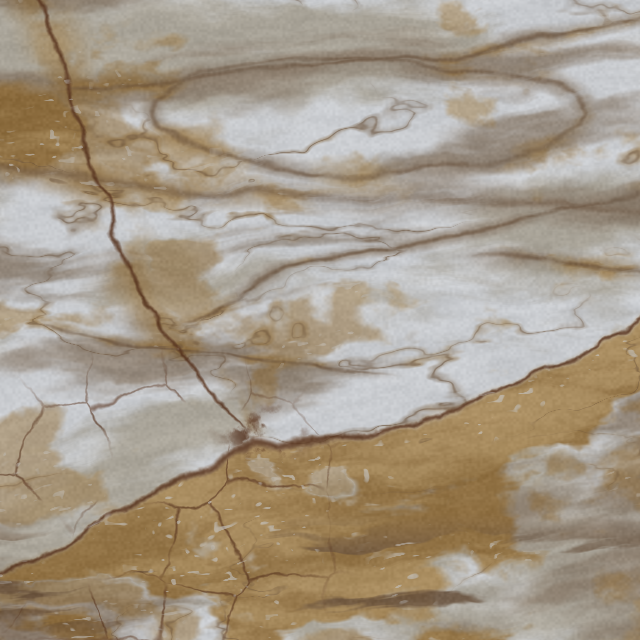
Give the GLSL for this texture, as a WebGL 1 fragment shader.

```glsl
precision highp float;
// Polished marble: pale cloudy stone with taupe streaks, ochre zones and rusty cracks.
// Warped, stretched noise makes the clouds; curve distances make the main veins;
// cell borders make the fine crack network.
uniform vec2 u_resolution;

#define WARP 0.075
#define STREAK_STRETCH vec2(2.6, 12.0)
#define CRACK_CELLS 8.0
#define VEIN_WIDTH 0.026
#define CRACK_WIDTH 0.0055
#define OCHRE_DEPTH 0.20
#define GRAIN 0.045

const vec3 WHITE = vec3(0.785, 0.795, 0.81);
const vec3 CREAM = vec3(0.67, 0.65, 0.605);
const vec3 TAUPE = vec3(0.53, 0.47, 0.405);
const vec3 GOLD  = vec3(0.67, 0.55, 0.36);
const vec3 OCHRE = vec3(0.54, 0.41, 0.22);
const vec3 UMBER = vec3(0.41, 0.32, 0.24);
const vec3 RUST  = vec3(0.34, 0.20, 0.12);

float hash(vec2 p) {
  vec3 h = fract(vec3(p.xyx) * 0.1031);
  h += dot(h, h.yzx + 33.33);
  return fract((h.x + h.y) * h.z);
}

float noise(vec2 p) {
  vec2 i = floor(p), f = fract(p);
  f = f * f * (3.0 - 2.0 * f);
  return mix(mix(hash(i), hash(i + vec2(1, 0)), f.x),
             mix(hash(i + vec2(0, 1)), hash(i + vec2(1, 1)), f.x), f.y);
}

float fbm(vec2 p) {
  float sum = 0.0, amp = 0.5;
  for (int i = 0; i < 5; i++) {
    sum += amp * noise(p);
    p = p * 2.03 + vec2(17.3, 9.1);
    amp *= 0.5;
  }
  return sum / 0.969;
}

// Gap between the two nearest cell points: zero on cell borders.
float cellBorder(vec2 p) {
  vec2 cell = floor(p);
  float near = 9.0, next = 9.0;
  for (int j = -1; j <= 1; j++)
    for (int i = -1; i <= 1; i++) {
      vec2 c = cell + vec2(i, j);
      float d = length(c + vec2(hash(c), hash(c + 71.0)) - p);
      next = min(next, max(near, d));
      near = min(near, d);
    }
  return next - near;
}

float line(float d, float width) { return 1.0 - smoothstep(0.0, width, abs(d)); }

float span(float x, float a, float b) {
  return smoothstep(a - 0.05, a + 0.05, x) * (1.0 - smoothstep(b - 0.05, b + 0.05, x));
}

// Gathers a soft halo in x and a narrow core in y.
void addVein(inout vec2 vein, float d, float scale, float strength) {
  vein = max(vein, strength * vec2(line(d, VEIN_WIDTH * scale), line(d, VEIN_WIDTH * 0.28 * scale)));
}

void main() {
  vec2 p = gl_FragCoord.xy / u_resolution;
  vec2 warp = vec2(fbm(p * vec2(4.0, 6.0) + 3.0), fbm(p * vec2(4.0, 7.0) + 41.0)) - 0.5;
  vec2 jag = vec2(fbm(p * 19.0 + 8.0), fbm(p * 19.0 + 63.0)) - 0.5;
  vec2 q = p + WARP * warp * vec2(1.6, 1.0);
  vec2 r = p + 0.5 * WARP * warp + 0.028 * jag;
  vec2 flow = vec2(q.x + 0.12 * q.y, q.y - 0.11 * q.x);
  float cloud = fbm(flow * vec2(3.0, 7.0) + 20.0);
  float streak = fbm(flow * STREAK_STRETCH + 5.0);
  float fine = fbm(flow * vec2(12.0, 55.0) + 90.0);
  float blotch = fbm(q * vec2(7.0, 12.0) + 130.0);

  // Pale stone with taupe streaks, denser in the upper band and at the foot
  float up = (p.y - 0.79) / 0.13;
  float dense = exp(-up * up) + 0.6 * (1.0 - smoothstep(0.05, 0.3, p.y));
  vec3 col = mix(CREAM, WHITE, smoothstep(0.36, 0.58, cloud + 0.15 * (fine - 0.5)));
  col = mix(col, TAUPE, 0.8 * smoothstep(0.5, 0.69, streak + 0.07 * dense));

  // Long soft veins
  vec2 vein = vec2(0.0);
  float x = q.x, s = x - 0.33;
  addVein(vein, q.y - 0.84 - 0.05 * x - 0.09 * x * x, 0.9, span(x, 0.12, 1.2));
  addVein(vein, q.y - 0.52 - 0.36 * s + 0.11 * s * s, 0.9, span(x, 0.3, 1.2));
  addVein(vein, q.y - 0.72 + 0.03 * x, 1.6, 0.75);
  addVein(vein, q.y - 0.63 + 0.04 * x, 0.9, span(x, 0.74, 1.2));
  addVein(vein, q.y - 0.49 + 0.11 * x, 0.6, span(x, 0.1, 0.6));
  vec2 radii = vec2(0.32, 0.08), e = (q - vec2(0.58, 0.82)) / radii;
  addVein(vein, (length(e) - 1.0) * length(e) / max(length(e / radii), 0.01), 0.9, 0.85);
  float thread = abs(fbm(flow * vec2(3.5, 9.0) + 210.0) - 0.5);
  vein = max(vein, 0.7 * smoothstep(0.42, 0.62, cloud) * vec2(line(thread, 0.035), line(thread, 0.009)));
  vein *= 0.55 + 0.45 * smoothstep(0.35, 0.6, fine);
  col = mix(col, mix(TAUPE, OCHRE, smoothstep(0.47, 0.63, blotch)), 0.85 * vein.x);

  // Ochre zones: below the bent seam, in the upper left, and beside the long crack
  float bend = r.x - 0.4;
  float seam = 0.31 + (bend > 0.0 ? 0.55 * bend * bend : 0.5 * bend);
  float depth = seam - r.y;
  float fade = depth - OCHRE_DEPTH + 0.9 * (blotch - 0.5) + 0.5 * (streak - 0.5);
  float ochre = smoothstep(-0.012, 0.012, depth) * (1.0 - smoothstep(-0.05, 0.07, fade));
  vec2 patchPos = (q - vec2(0.06, 0.78)) / vec2(0.15, 0.075);
  ochre = max(ochre, 1.0 - smoothstep(0.75, 1.15, length(patchPos) + blotch - 0.5));
  float t = 1.0 - r.y;
  float crack = (r.x - 0.07 - 0.28 * t - 0.6 * t * t * t * t) * 0.85;
  float crackOn = smoothstep(0.31, 0.35, r.y);
  ochre = max(ochre, 0.75 * crackOn * line(crack, 0.06) * smoothstep(0.42, 0.6, blotch));
  ochre = max(ochre, 0.6 * smoothstep(0.6, 0.72, blotch));
  vec3 gold = mix(GOLD, OCHRE, smoothstep(0.38, 0.62, 0.6 * streak + 0.4 * fine + 0.06 * (1.0 - p.x)));
  col = mix(col, gold, 0.92 * ochre);

  // Dark vein cores and purplish streaks at the foot
  col = mix(col, UMBER, 0.65 * vein.y);
  float foot = span(p.y, 0.02, 0.16) * smoothstep(0.56, 0.64, fbm(flow * vec2(3.0, 20.0) + 310.0));
  col = mix(col, UMBER, 0.85 * foot);

  // Rusty seam, long crack and fine network
  float rust = line(depth * 0.9, CRACK_WIDTH * (1.0 + 1.2 * line(bend, 0.25)));
  rust = max(rust, crackOn * line(crack, CRACK_WIDTH));
  float region = 1.0 - smoothstep(0.18, 0.34, length((p - vec2(0.24, 0.2)) * vec2(0.9, 1.2)));
  float net = cellBorder(r * CRACK_CELLS + 4.0) / CRACK_CELLS;
  rust = max(rust, 0.8 * region * line(net, CRACK_WIDTH) * smoothstep(0.38, 0.52, cloud));
  float knot = 1.0 - smoothstep(0.02, 0.075, length((r - vec2(0.41, 0.325)) * vec2(0.7, 1.3)));
  rust = max(rust, knot * smoothstep(0.4, 0.62, fbm(p * 38.0)));
  col = mix(col, RUST, 0.8 * rust);

  // Pale flecks in the ochre, then surface grain
  float fleck = smoothstep(0.8, 0.92, noise(flow * vec2(75.0, 150.0))) * smoothstep(0.5, 0.62, fbm(p * 9.0));
  col = mix(col, WHITE, 0.55 * fleck * ochre);
  col += GRAIN * (noise(p * 230.0) - 0.5) + 0.09 * (fine - 0.5);
  gl_FragColor = vec4(clamp(col, 0.0, 1.0), 1.0);
}
```
